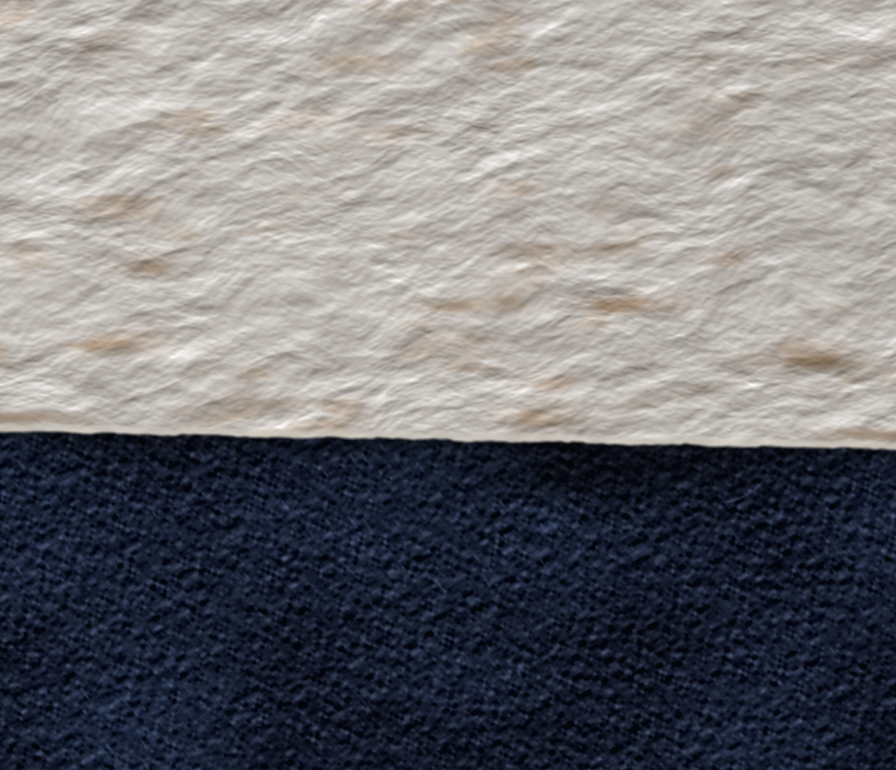
Write a WebGL 2 fragment shader that draws this texture.

```glsl
#version 300 es
precision highp float;
// Creased pale paper above a dark navy felt-like sheet, with a bright cut edge.
// Each sheet is a noise height field lit by its slope; broad noise and soft
// ellipses add stains, and a signed height above the edge joins the sheets.
uniform vec2 u_resolution;
out vec4 fragColor;

const vec3 PAPER = vec3(0.750, 0.730, 0.710);
const vec3 STAIN = vec3(0.60, 0.51, 0.42);
const vec3 LIP = vec3(0.83, 0.81, 0.77);
const vec3 NAVY = vec3(0.078, 0.105, 0.172);
const vec3 FIBRE = vec3(0.33, 0.40, 0.53);
const vec2 LIGHT = vec2(-0.36, 0.93);
const float EDGE_LEFT = 0.440;     // edge height at x = 0
const float EDGE_SLOPE = -0.020;
const float LIP_WIDTH = 0.010;
const float PAPER_RELIEF = 0.0062;
const float NAVY_RELIEF = 0.00115;
const float SLOPE_STEP = 0.003;

float hash(vec2 cell) {
  uvec2 k = uvec2(ivec2(cell)) * uvec2(1597u, 3571u);
  uint n = (k.x ^ (k.y << 7)) * 747796u + k.y;
  n = (n ^ (n >> 15)) * 277803u;
  n = (n ^ (n >> 13)) * 668265u;
  return float((n ^ (n >> 16)) & 65535u) / 65535.0;
}

float noise(vec2 p) {
  vec2 i = floor(p), f = p - i;
  f = f * f * f * (f * (f * 6.0 - 15.0) + 10.0);
  return mix(mix(hash(i), hash(i + vec2(1, 0)), f.x),
             mix(hash(i + vec2(0, 1)), hash(i + vec2(1, 1)), f.x), f.y);
}

mat2 turn(float a) { return mat2(cos(a), -sin(a), sin(a), cos(a)); }

float fbm(vec2 p) {
  float sum = 0.0, amp = 0.5;
  for (int i = 0; i < 4; i++) {
    sum += amp * noise(p);
    p = turn(0.35) * p * 2.03 + 17.3;
    amp *= 0.5;
  }
  return sum;
}

// Long, shallow creases running in two crossing directions
float paperHeight(vec2 p) {
  p += 0.022 * (vec2(noise(p * 9.0), noise(p * 9.0 + 31.0)) - 0.5);
  float falling = fbm(turn(0.28) * p * vec2(11.0, 25.0) + 40.0);
  float rising = fbm(turn(-0.25) * p * vec2(13.0, 30.0) + 90.0);
  float crease = 1.0 - abs(2.0 * noise(turn(0.3) * p * vec2(12.0, 30.0) + 7.0) - 1.0);
  return 0.75 * falling + 0.45 * rising + 0.12 * crease;
}

// Short matted fibres
float navyHeight(vec2 p) {
  p = turn(0.5) * p;
  return noise(p * vec2(125.0, 85.0) + 11.0) + 0.5 * noise(p * vec2(210.0, 160.0) + 53.0);
}

float blob(vec2 p, vec2 centre, vec2 radius) {
  vec2 d = (p - centre) / radius;
  return exp(-dot(d, d));
}

vec3 paperColour(vec2 p, float above) {
  float slope = (paperHeight(p) - paperHeight(p + LIGHT * SLOPE_STEP)) / SLOPE_STEP;
  vec3 col = PAPER + slope * PAPER_RELIEF * vec3(0.97, 1.0, 1.03);
  col += 0.07 * (fbm(p * vec2(5.0, 9.0)) - 0.47);
  col += 0.016 * (noise(p * 230.0) - 0.5) - 0.025 * smoothstep(0.5, 1.15, p.x);

  // Stains: scattered streaks and the few broad ones
  float streak = smoothstep(0.60, 0.82, fbm(turn(0.12) * p * vec2(8.0, 24.0) + 63.0));
  float broad = blob(p, vec2(0.47, 0.917), vec2(0.050, 0.012))
              + blob(p, vec2(0.197, 0.655), vec2(0.035, 0.013))
              + blob(p, vec2(0.144, 0.550), vec2(0.045, 0.011))
              + blob(p, vec2(0.61, 0.603), vec2(0.060, 0.010))
              + blob(p, vec2(0.82, 0.605), vec2(0.060, 0.012))
              + blob(p, vec2(0.705, 0.458), vec2(0.050, 0.014))
              + blob(p, vec2(1.05, 0.530), vec2(0.080, 0.010));
  broad *= 0.35 + 0.9 * noise(p * vec2(35.0, 80.0));
  col = mix(col, col * STAIN / PAPER, clamp(0.5 * streak + 0.75 * broad, 0.0, 0.9));

  // Brown crease at both ends of the edge, then the bright lip
  float ends = smoothstep(0.16, 0.0, p.x) + smoothstep(1.02, 1.14, p.x);
  float fold = exp(-pow((above - 0.018) / 0.008, 2.0));
  col = mix(col, STAIN * 0.94, 0.75 * ends * fold);
  float lip = 1.0 - smoothstep(0.55 * LIP_WIDTH, 1.3 * LIP_WIDTH, above);
  return mix(col, LIP - 0.07 * noise(p * vec2(45.0, 150.0)), 0.8 * lip);
}

vec3 navyColour(vec2 p, float above) {
  float slope = (navyHeight(p) - navyHeight(p + LIGHT * SLOPE_STEP)) / SLOPE_STEP;
  float cloud = fbm(p * vec2(5.0, 7.0) + 21.0) - 0.47;
  float haze = blob(p, vec2(0.72, 0.33), vec2(0.035, 0.030))
             + 0.6 * blob(p, vec2(0.06, 0.06), vec2(0.16, 0.07))
             + 0.5 * blob(p, vec2(0.62, 0.12), vec2(0.20, 0.07))
             + 0.4 * blob(p, vec2(0.16, 0.37), vec2(0.18, 0.05));
  vec3 col = NAVY + slope * NAVY_RELIEF * vec3(0.85, 0.95, 1.15);
  col += (0.10 * cloud + 0.035 * haze) * vec3(0.6, 0.9, 1.3);

  // Sparse light fibres, denser in the hazy areas
  float speck = noise(turn(0.6) * p * vec2(150.0, 75.0) + 5.0) + 0.10 * haze + 0.2 * cloud;
  col = mix(col, FIBRE, 0.40 * smoothstep(0.86, 1.06, speck));
  vec2 hair = p - vec2(0.965, 0.355);
  float strand = smoothstep(0.0025, 0.0005, abs(hair.y - 0.5 * hair.x - 9.0 * hair.x * hair.x));
  col = mix(col, FIBRE, 0.35 * strand * smoothstep(0.03, 0.015, abs(hair.x)));

  // Contact shadow below the edge, with a deeper patch right of centre
  float shade = 0.50 * exp(above / 0.016) + 0.38 * blob(p, vec2(0.78, 0.385), vec2(0.21, 0.036));
  return max(col * (1.0 - min(shade, 0.75)), vec3(0.012, 0.018, 0.035));
}

void main() {
  vec2 p = gl_FragCoord.xy / u_resolution.y;
  float wobble = 0.003 * (noise(vec2(p.x * 28.0, 3.0)) - 0.5)
               + 0.0015 * (noise(vec2(p.x * 110.0, 9.0)) - 0.5);
  float above = p.y - (EDGE_LEFT + EDGE_SLOPE * p.x + wobble);
  float soft = max(0.0032, 0.75 / u_resolution.y);
  vec3 col = mix(navyColour(p, above), paperColour(p, above), smoothstep(-soft, soft, above));
  fragColor = vec4(clamp(col, 0.0, 1.0), 1.0);
}
```
